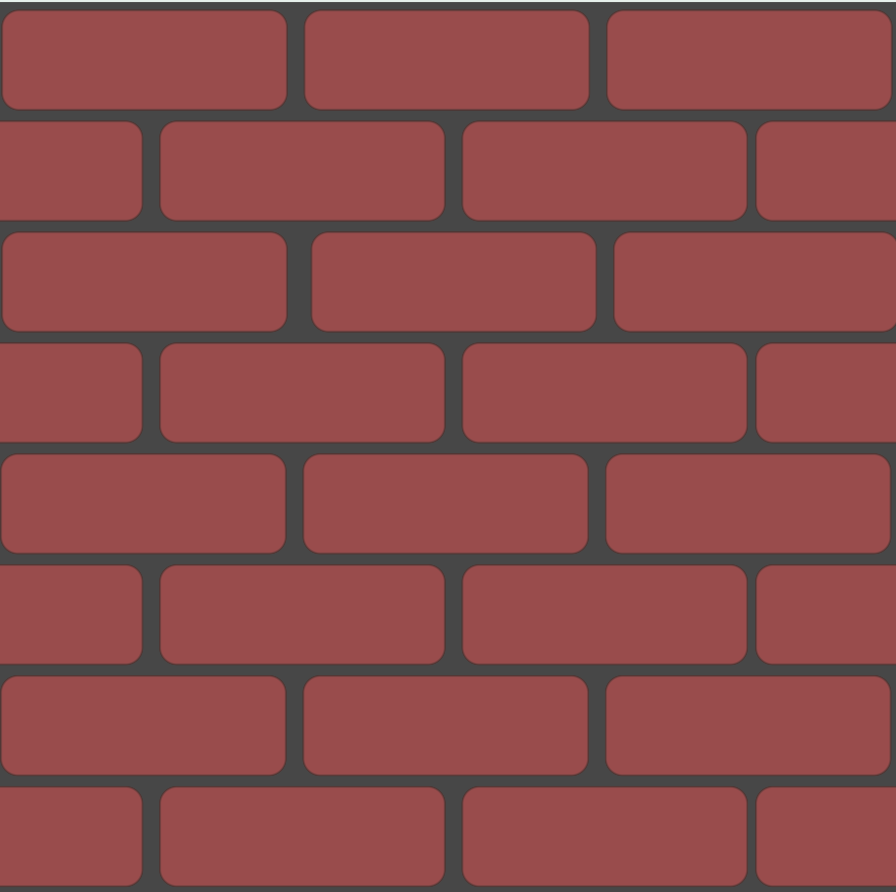
Write a Shadertoy shader that draws this pattern.

```glsl
float roundedBox(vec2 p, vec2 halfSize, float radius) {
    vec2 q = abs(p) - halfSize + radius;
    return length(max(q, 0.0)) + min(max(q.x, q.y), 0.0) - radius;
}

// Small sideways slips of individual bricks, in canvas widths
float brickSlip(float row, float column) {
    float straight = mod(row, 2.0);
    float slip = straight * step(4.5, row) * 0.0013;
    if (row == 5.0 && column > 0.0) slip += 0.0078;
    if (straight == 0.0 && column == 3.0) slip -= 0.0098;
    return slip;
}

void mainImage(out vec4 fragColor, in vec2 fragCoord) {
    vec2 p = fragCoord / iResolution.x;
    float pixel = 1.0 / iResolution.x;

    // Running bond: every second course starts half a brick to the left
    float row = floor(p.y / 0.1238);
    float start = mod(row, 2.0) * 0.16;
    float dist = 1.0;
    for (float column = 0.0; column < 4.0; column++) {
        vec2 center = vec2(start + column * 0.3375 + brickSlip(row, column),
                           (row + 0.5) * 0.1238);
        dist = min(dist, roundedBox(p - center, vec2(0.16, 0.0566), 0.02));
    }

    // Flat clay with a thin dark rim, set in grey mortar
    vec3 mortar = vec3(0.28);
    vec3 rim = vec3(0.29, 0.21, 0.20);
    vec3 clay = vec3(0.60, 0.30, 0.30);
    vec3 brick = mix(rim, clay, smoothstep(0.0, 0.0032, -dist));
    vec3 color = mix(brick, mortar, smoothstep(-0.5 * pixel, 0.5 * pixel, dist));

    // Pale strip along the top edge
    float fromTop = iResolution.y / iResolution.x - p.y;
    float strip = 1.0 - smoothstep(-0.5 * pixel, 0.5 * pixel, fromTop - 0.0024);
    color = mix(color, vec3(0.90, 0.94, 0.92), strip);

    fragColor = vec4(color, 1.0);
}
```
